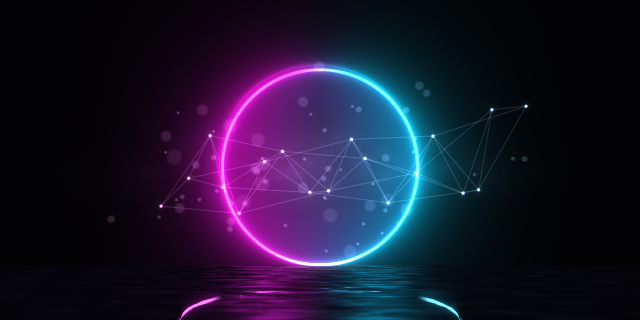
This background is drawn by a Shadertoy shader. Its source:

```glsl
// Neon ring, half magenta and half cyan, with a node network above a wet dark floor.

const vec3 MAGENTA = vec3(0.88, 0.06, 0.80);
const vec3 CYAN = vec3(0.05, 0.70, 0.86);
const vec3 PALE = vec3(0.85, 0.82, 0.95);
const vec2 CENTER = vec2(0.0, 0.477);
const float RADIUS = 0.305;
const float HORIZON = 0.172;
const int NODES = 18;

vec2 hash2(vec2 p) {
    p = vec2(dot(p, vec2(127.1, 311.7)), dot(p, vec2(269.5, 183.3)));
    return fract(sin(p) * 43758.55);
}

float gradientNoise(vec2 p) {
    vec2 i = floor(p), f = fract(p), u = f * f * (3.0 - 2.0 * f);
    vec2 e = vec2(0.0, 1.0);
    float a = dot(hash2(i) * 2.0 - 1.0, f);
    float b = dot(hash2(i + e.yx) * 2.0 - 1.0, f - e.yx);
    float c = dot(hash2(i + e.xy) * 2.0 - 1.0, f - e.xy);
    float d = dot(hash2(i + e.yy) * 2.0 - 1.0, f - e.yy);
    return mix(mix(a, b, u.x), mix(c, d, u.x), u.y);
}

float fbm(vec2 p) {
    float sum = 0.0, amp = 0.6;
    for (int i = 0; i < 4; i++) {
        sum += amp * gradientNoise(p);
        p = p * 2.03 + 7.1;
        amp *= 0.5;
    }
    return sum;
}

float segment(vec2 p, vec2 a, vec2 b) {
    vec2 pa = p - a, ba = b - a;
    return length(pa - ba * clamp(dot(pa, ba) / dot(ba, ba), 0.0, 1.0));
}

float band(float d, float halfWidth, float px) {
    return 1.0 - smoothstep(halfWidth - 0.5 * px, halfWidth + px, abs(d));
}

vec3 neon(float x, float softness) {
    return mix(MAGENTA, CYAN, smoothstep(-softness, softness, x));
}

// Zigzag chain of nodes that climbs at its right end
vec2 nodePosition(int i) {
    float k = float(i);
    vec2 jitter = hash2(vec2(k, 4.0)) - 0.5;
    float x = mix(-0.49, 0.62, k / float(NODES - 1));
    float y = 0.46 + 0.11 * cos(1.745 * (k - 2.0)) + 0.16 * smoothstep(0.4, 0.62, x);
    return vec2(x, y) + jitter * vec2(0.05, 0.06);
}

// Fine links and glowing nodes
float network(vec2 p, float px) {
    float light = 0.0;
    for (int i = 0; i < NODES; i++) {
        vec2 a = nodePosition(i);
        for (int k = 1; k <= 4; k++) {
            if (k == 3 || i + k >= NODES) continue;
            light += 0.17 * band(segment(p, a, nodePosition(i + k)), 0.0006, px);
        }
        float d = length(p - a);
        light += 0.85 * band(d, 0.0042, px) + 0.25 * exp(-d / 0.006);
    }
    return light;
}

// Scattered dust: small bright dots and large faint discs
float bokeh(vec2 p, float px) {
    float light = 0.0;
    for (int i = 0; i < 64; i++) {
        vec2 h = hash2(vec2(float(i), 1.7)), g = hash2(vec2(float(i), 9.2));
        vec2 pos = CENTER + (h + g - 1.0) * vec2(0.72, 0.36);
        float size = pow(hash2(vec2(float(i), 5.3)).x, 3.0);
        float r = mix(0.003, 0.022, size);
        light += mix(0.32, 0.08, sqrt(size)) * band(length(p - pos), r, px + 0.25 * r);
    }
    return light;
}

// Dark air, glow around and inside the ring, and haze
vec3 backdrop(vec2 p) {
    vec2 q = p - CENTER;
    float r = length(q), d = max(r - RADIUS, 0.0);
    float side = abs(q.x) / max(r, 0.001);
    vec3 outer = neon(q.x, 0.16) * mix(0.22, 0.58, side) * exp(-d / 0.085);
    outer += neon(q.x - 0.02, 0.3) * 0.13 * exp(-d / 0.19);
    vec3 inner = mix(vec3(0.50, 0.03, 0.46), vec3(0.04, 0.40, 0.54), smoothstep(-0.29, 0.31, q.x));
    inner *= mix(0.70, 1.0, smoothstep(0.05, 0.30, r));
    inner *= mix(1.05, 0.72, smoothstep(-0.1, 0.28, q.y) * (1.0 - side));
    inner += vec3(0.07, 0.05, 0.06) * exp(-r * r / 0.03);
    vec3 color = mix(inner, outer, smoothstep(-0.012, 0.012, r - RADIUS));
    float haze = max(fbm(p * vec2(5.0, 8.0)) + 0.22, 0.0);
    color += haze * mix(neon(q.x, 0.3), PALE, 0.5) * 0.28 * exp(-q.y * q.y / 0.009 - q.x * q.x / 0.22);
    return color * (1.0 - smoothstep(0.5, 0.95, abs(q.x))) + vec3(0.010, 0.009, 0.018);
}

vec3 ring(vec2 p, float px) {
    vec2 q = p - CENTER;
    float d = length(q) - RADIUS;
    vec3 tint = neon(q.x, 0.10);
    float base = exp(-dot(q + vec2(0.0, RADIUS), q + vec2(0.0, RADIUS)) / 0.012);
    float core = band(d, 0.0035, px) * mix(1.0, 0.55, smoothstep(0.24, 0.305, q.y));
    vec3 color = tint * (0.65 * exp(-abs(d) / 0.010) + 0.20 * exp(-abs(d) / 0.035));
    color += mix(tint, vec3(1.0), 0.45 + 0.5 * base) * core;
    // Faint outer arc across the top
    float arc = length(q - vec2(-0.008, 0.009)) - RADIUS - 0.006;
    color += tint * 0.28 * exp(-abs(arc) / 0.005) * smoothstep(0.10, 0.25, q.y);
    return color + PALE * base * 0.35 * exp(-abs(d) / 0.008);
}

// Rippled floor with coloured reflections and a broken bright ellipse
vec3 wetFloor(vec2 p, float px) {
    float depth = max(HORIZON - p.y, 0.0), z = depth + 0.1;
    float ripple = fbm(vec2(p.x * 1.3 / z, 1.8 / z) * vec2(1.0, 2.0));
    float x = p.x + ripple * 0.05;
    float shine = clamp(0.75 + 1.5 * ripple, 0.15, 1.6);
    vec3 color = vec3(0.016, 0.015, 0.036) + vec3(0.06, 0.05, 0.11) * max(ripple, 0.0);
    color += MAGENTA * shine * 0.46 * exp(-pow((x + 0.15) / 0.13, 2.0));
    color += CYAN * shine * 0.46 * exp(-pow((x - 0.18) / 0.13, 2.0));
    color += neon(x, 0.2) * 0.07 * shine * exp(-x * x / 0.25);
    color += mix(neon(x, 0.1), PALE, 0.4) * 0.7 * exp(-depth / 0.012 - x * x / 0.015);
    float level = 0.1 * sqrt(max(1.0 - pow(p.x / 0.435, 2.0), 0.0));
    float d = (p.y - level + ripple * 0.006) * 0.75;
    float visible = smoothstep(0.30, 0.35, abs(p.x)) * (1.0 - smoothstep(0.42, 0.45, abs(p.x)));
    visible += 0.5 * smoothstep(0.05, 0.25, ripple) * step(abs(p.x), 0.25);
    vec3 tint = neon(p.x, 0.1);
    return color + visible * (mix(tint, vec3(1.0), 0.5) * band(d, 0.003, px) + 0.4 * tint * exp(-abs(d) / 0.012));
}

void mainImage(out vec4 fragColor, in vec2 fragCoord) {
    float px = 1.0 / iResolution.y;
    vec2 p = (fragCoord - vec2(0.5 * iResolution.x, 0.0)) * px;
    vec3 dust = mix(PALE, neon(p.x, 0.4), 0.25);
    vec3 air = backdrop(p) + ring(p, px) + dust * (network(p, px) + bokeh(p, px));
    float ground = 1.0 - smoothstep(HORIZON - 0.006, HORIZON + 0.002, p.y);
    fragColor = vec4(clamp(mix(air, wetFloor(p, px), ground), 0.0, 1.0), 1.0);
}
```
